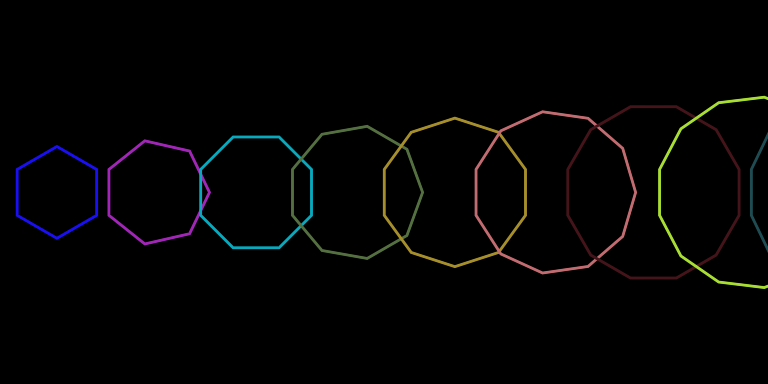
A Shadertoy shader for this background:

```glsl
// A row of outlined regular polygons on black, from hexagon to 14-gon.
// All share one side length and stand on an evenly spaced vertical left side;
// each outline is a distance to a side, found by folding the angle.

const float PI = 3.14159265;
const int   SHAPE_COUNT = 9;
const int   FIRST_SIDES = 6;
const float SIDE_LENGTH = 0.1195;   // lengths are in canvas heights
const float FIRST_LEFT  = 0.0447;
const float SPACING     = 0.239;
const float CENTER_Y    = 0.499;
const float HALF_STROKE = 0.0037;

const vec3 BACKGROUND = vec3(0.0);
const vec3 STROKE_COLORS[SHAPE_COUNT] = vec3[](
    vec3(0.10, 0.06, 0.95),   // blue
    vec3(0.63, 0.15, 0.72),   // purple
    vec3(0.03, 0.66, 0.74),   // cyan
    vec3(0.33, 0.44, 0.25),   // moss
    vec3(0.65, 0.56, 0.17),   // ochre
    vec3(0.76, 0.42, 0.44),   // rose
    vec3(0.27, 0.08, 0.10),   // maroon
    vec3(0.66, 0.87, 0.20),   // lime
    vec3(0.12, 0.30, 0.32)    // dark teal
);

// Distance to the outline of a polygon whose left side is vertical.
float polygonOutline(vec2 p, float sides, float apothem)
{
    float sector = 2.0 * PI / sides;
    float angle = mod(atan(p.y, -p.x) + 0.5 * sector, sector) - 0.5 * sector;
    vec2 folded = length(p) * vec2(cos(angle), sin(angle));
    float along = clamp(folded.y, -0.5 * SIDE_LENGTH, 0.5 * SIDE_LENGTH);
    return length(folded - vec2(apothem, along));
}

void mainImage(out vec4 fragColor, in vec2 fragCoord)
{
    vec2 uv = fragCoord / iResolution.y;
    float softness = 0.6 / iResolution.y;
    vec3 color = BACKGROUND;

    // Later shapes lie over earlier ones.
    for (int i = 0; i < SHAPE_COUNT; i++) {
        float sides = float(FIRST_SIDES + i);
        float apothem = 0.5 * SIDE_LENGTH / tan(PI / sides);
        vec2 center = vec2(FIRST_LEFT + SPACING * float(i) + apothem, CENTER_Y);
        float d = polygonOutline(uv - center, sides, apothem);
        float stroke = 1.0 - smoothstep(HALF_STROKE - softness, HALF_STROKE + softness, d);
        color = mix(color, STROKE_COLORS[i], stroke);
    }

    fragColor = vec4(color, 1.0);
}
```
